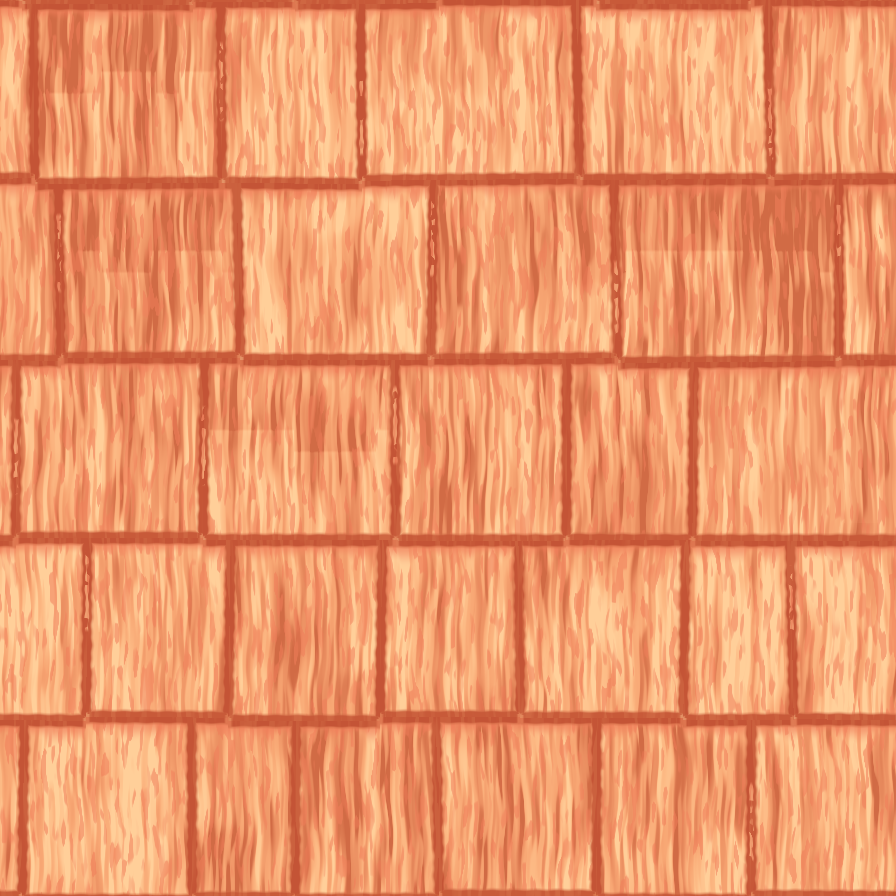
This texture is drawn by a Shadertoy shader. Its source:

```glsl
const float ROWS = 5.0;
const float ROW_COUNT[5] = float[](6.0, 6.0, 5.0, 5.0, 5.0);     // shingles per row, from the bottom
const float ROW_SHIFT[5] = float[](0.09, 0.39, 0.0, 0.53, 0.10); // in shingle widths
const float WIDTH_JITTER = 0.42;
const float JOINT_LEAN = 0.009;
const float JOINT_HALF = 0.0050;
const float SEAM_HALF = 0.0062;
const float SEAM_JITTER = 0.006;
const float SEAM_SLOPE = 0.025;
const float TONE_MEAN = 0.57;
const float TONE_SPREAD = 0.42;
const float FIBRE_DEPTH = 0.85;
const float STREAK_DEPTH = 0.65;
const float BLOTCH_DEPTH = 0.40;
const float PATCH_DEPTH = 0.24;
const vec3 GAP = vec3(0.77, 0.33, 0.21);
const vec3 BROWN = vec3(0.82, 0.42, 0.27);
const vec3 AMBER = vec3(0.92, 0.56, 0.38);
const vec3 PEACH = vec3(0.97, 0.65, 0.45);
const vec3 HONEY = vec3(0.99, 0.73, 0.52);
const vec3 CREAM = vec3(1.00, 0.81, 0.60);
const vec3 RED_FLECK = vec3(0.94, 0.49, 0.35);

struct Shingle { float index, row, left, right; };

vec2 hash2(vec2 p) {
    vec3 q = fract(p.xyx * vec3(0.1031, 0.1030, 0.0973));
    q += dot(q, q.yzx + 33.33);
    return fract((q.xx + q.yz) * q.zy);
}

// Cellular noise: random cell values, blended by distance to each cell point
float cellular(vec2 p) {
    vec2 cell = floor(p);
    float total = 0.0, weights = 0.0;
    for (int y = -1; y <= 1; y++)
    for (int x = -1; x <= 1; x++) {
        vec2 c = cell + vec2(x, y);
        vec2 d = c + hash2(c) - p;
        float w = exp(-7.0 * dot(d, d));
        total += w * hash2(c + 71.0).x;
        weights += w;
    }
    return total / weights;
}

float wrapRow(float row) { return mod(row, ROWS); }

vec2 shingleRandom(float index, float row, float salt) {
    float r = wrapRow(row);
    return hash2(vec2(mod(index, ROW_COUNT[int(r)]) + salt, r * 7.0 + 3.0));
}

float jointX(float index, float row, float y) {
    int r = int(wrapRow(row));
    vec2 rnd = shingleRandom(index, row, 11.0) - 0.5;
    float lean = JOINT_LEAN * rnd.y * (y * ROWS - row - 0.5);
    return (index + ROW_SHIFT[r] + WIDTH_JITTER * rnd.x) / ROW_COUNT[r] + lean;
}

Shingle findShingle(vec2 uv, float row) {
    int r = int(wrapRow(row));
    float i = floor(uv.x * ROW_COUNT[r] - ROW_SHIFT[r]);
    if (uv.x < jointX(i, row, uv.y)) i -= 1.0;
    else if (uv.x > jointX(i + 1.0, row, uv.y)) i += 1.0;
    return Shingle(i, row, jointX(i, row, uv.y), jointX(i + 1.0, row, uv.y));
}

float sideDistance(Shingle s, float x) { return min(x - s.left, s.right - x); }

vec3 woodColor(float t) {
    t = clamp(t, 0.0, 1.0) * 4.0;
    vec3 c = mix(BROWN, AMBER, min(t, 1.0));
    c = mix(c, PEACH, clamp(t - 1.0, 0.0, 1.0));
    c = mix(c, HONEY, clamp(t - 2.0, 0.0, 1.0));
    return mix(c, CREAM, clamp(t - 3.0, 0.0, 1.0));
}

void mainImage(out vec4 fragColor, in vec2 fragCoord) {
    vec2 uv = fragCoord / iResolution.y;
    float px = 1.0 / iResolution.y;

    // Nearest seam follows the foot of the shingle above it
    float row = floor(uv.y * ROWS + 0.5);
    Shingle above = findShingle(uv, row);
    vec2 foot = shingleRandom(above.index, row, 23.0) - 0.5;
    float seamY = row / ROWS - 0.002 + SEAM_JITTER * foot.x
                + SEAM_SLOPE * foot.y * (uv.x - 0.5 * (above.left + above.right));
    float height = uv.y - seamY;
    Shingle s = above;
    if (height < 0.0) s = findShingle(uv, row - 1.0);
    vec2 local = vec2((uv.x - s.left) / (s.right - s.left), uv.y * ROWS - s.row);
    vec2 rnd = shingleRandom(s.index, s.row, 37.0);

    // Wood grain, shifted and bent for each shingle
    vec2 p = uv + floor(rnd * 20.0);
    p.x += 0.0016 * sin(uv.y * 31.0 + rnd.x * 40.0) + 0.0007 * sin(uv.y * 83.0 + uv.x * 40.0);
    float fibre = cellular(p * vec2(240.0, 17.0));
    float streak = cellular(p * vec2(85.0, 5.0) + 9.0);
    float blotch = cellular(p * vec2(17.0, 12.0) + 4.0);
    float fleck = cellular(p * vec2(260.0, 50.0) + 31.0);
    float tone = TONE_MEAN + TONE_SPREAD * (rnd.x - 0.5) + FIBRE_DEPTH * (fibre - 0.5)
               + STREAK_DEPTH * (streak - 0.5) + BLOTCH_DEPTH * (blotch - 0.5);

    // Weathered upper halves on some shingles
    float patchEdge = 0.48 + 0.12 * step(0.6, cellular(vec2(local.x * 3.0, rnd.y * 50.0)));
    tone -= PATCH_DEPTH * step(0.76, rnd.y) * smoothstep(-0.01, 0.01, local.y - patchEdge);
    vec3 color = woodColor(tone);
    color = mix(color, RED_FLECK, 0.55 * smoothstep(0.58, 0.85, fleck));

    // Red stain below each seam, brown rim along the sides
    float depth = height < 0.0 ? -height : 1.0;
    color = mix(color, RED_FLECK, 0.75 * (1.0 - smoothstep(0.004, 0.012 + 0.018 * streak, depth)));
    float wobble = 0.0005 * sin(uv.y * 170.0 + rnd.x * 9.0) + 0.0004 * sin(uv.y * 410.0 + uv.x * 30.0);
    float side = sideDistance(s, uv.x) + wobble;
    float seam = abs(height) + 0.0004 * sin(uv.x * 260.0);
    float rim = min(side - JOINT_HALF, seam - SEAM_HALF);
    color = mix(color, BROWN, 0.6 * (1.0 - smoothstep(0.0, 0.0035, rim)));

    // Gaps: seams break where the joint above meets them
    float sideAbove = sideDistance(above, uv.x);
    float seamMask = (1.0 - smoothstep(SEAM_HALF - px, SEAM_HALF + px, seam))
                   * smoothstep(0.002, 0.005, sideAbove + 0.002 * step(0.003, height));
    float jointMask = 1.0 - smoothstep(JOINT_HALF - px, JOINT_HALF + px, side);
    if (height > 0.0) jointMask *= smoothstep(0.003, 0.006, height);
    vec3 gapColor = mix(GAP, BROWN, 0.55 * smoothstep(0.45, 0.85, fibre) + 0.25 * step(0.0, height) * seamMask);
    color = mix(color, gapColor, max(seamMask, jointMask));

    // Pale splinters inside some joints
    float nearest = s.index + step(0.5, local.x);
    vec2 slit = shingleRandom(nearest, s.row, 53.0);
    float reach = smoothstep(0.0, 0.03, 0.23 - abs(local.y - 0.28 - 0.42 * slit.y));
    float broken = smoothstep(0.35, 0.5, cellular(vec2(nearest * 3.0 + uv.x * 150.0, uv.y * 130.0)));
    float splinter = step(0.55, slit.x) * reach * broken * (1.0 - smoothstep(0.0012, 0.0026, side));
    color = mix(color, mix(RED_FLECK, HONEY, fleck), 0.8 * splinter * (1.0 - seamMask));

    fragColor = vec4(color, 1.0);
}
```
